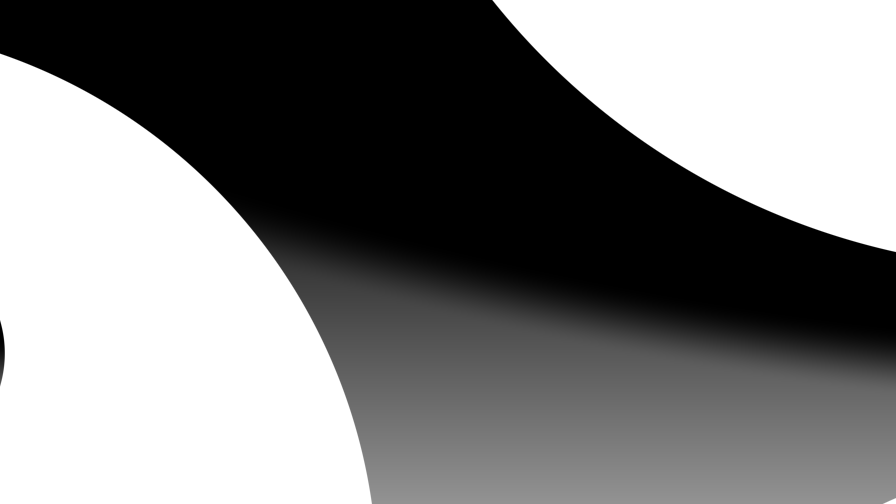
This background is drawn by a WebGL 2 fragment shader. Its source:

```glsl
#version 300 es
precision highp float;

uniform vec2 u_resolution;
out vec4 outColor;

// Antialiased coverage of a disc, in units of the canvas height.
float disc(vec2 p, vec2 center, float radius) {
    float pixel = 1.0 / u_resolution.y;
    return 1.0 - smoothstep(-0.75 * pixel, 0.75 * pixel, length(p - center) - radius);
}

// Grey haze that brightens downward and fades out above a bent horizon.
float haze(vec2 p) {
    float u = p.x - 0.509;
    float horizon = 0.544 - 0.30 * u + 0.074 * u * u;
    float mask = smoothstep(-0.07, 0.07, horizon - p.y);
    return mask * (0.575 - 0.76 * p.y);
}

void main() {
    vec2 p = gl_FragCoord.xy / u_resolution.y;
    float shade = haze(p);

    // Large white discs cropped by the canvas
    float white = disc(p, vec2(-0.361, -0.156), 1.110);
    white = max(white, disc(p, vec2(2.085, 1.8836), 1.4174));
    white = max(white, disc(p, vec2(2.049, -0.627), 0.694));
    shade = mix(shade, 1.0, white);

    // Dark disc peeking in at the left border
    float darkShade = 0.35 * smoothstep(0.33, 0.22, p.y);
    shade = mix(shade, darkShade, disc(p, vec2(-0.222, 0.299), 0.2315));

    outColor = vec4(vec3(shade), 1.0);
}
```
